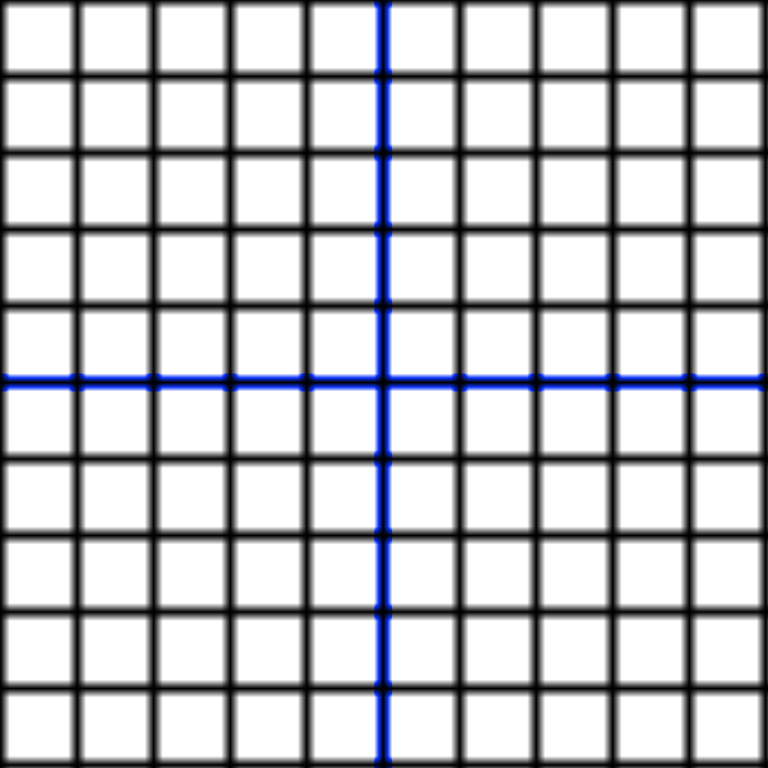
Write a WebGL 2 fragment shader that draws this pattern.

```glsl
#version 300 es
precision highp float;
// A ruled grid of soft black lines on white with two blue centre axes.
// Each line is a linear ramp of the distance to the nearest grid line;
// the ramps multiply, and near the axes the tone is mapped through blue.
uniform vec2 u_resolution;
out vec4 fragColor;

const float UNIT = 1.0 / 512.0;
const float SPACING = 51.0 * UNIT;
const float HALF_WIDTH = 6.0 * UNIT;
const vec2 CENTRE = vec2(255.5, 257.0) * UNIT;
const vec3 AXIS_BLUE = vec3(0.04, 0.2, 1.0);

// Distance to the nearest line of a regular grid through zero, per axis
vec2 gridDistance(vec2 p, float spacing) {
    return abs(fract(p / spacing + 0.5) - 0.5) * spacing;
}

// Zero on a line, rising linearly to one at its edge
vec2 lineTone(vec2 dist, float halfWidth) {
    return clamp(dist / halfWidth, 0.0, 1.0);
}

// Black to tint to white
vec3 tintRamp(float tone, vec3 tint) {
    vec3 dark = tint * min(2.0 * tone, 1.0);
    return mix(dark, vec3(1.0), max(2.0 * tone - 1.0, 0.0));
}

// Coverage of the band around either axis
float axisMask(vec2 p, float halfWidth, float blur) {
    float dist = min(abs(p.x), abs(p.y));
    return 1.0 - smoothstep(halfWidth - blur, halfWidth + blur, dist);
}

void main() {
    vec2 p = gl_FragCoord.xy / u_resolution - CENTRE;
    float pixel = 1.0 / min(u_resolution.x, u_resolution.y);

    // Grid lines
    vec2 tones = lineTone(gridDistance(p, SPACING), HALF_WIDTH);
    float tone = tones.x * tones.y;

    // Blue axes
    float axis = axisMask(p, HALF_WIDTH, 0.5 * pixel);
    vec3 colour = mix(vec3(tone), tintRamp(tone, AXIS_BLUE), axis);

    fragColor = vec4(colour, 1.0);
}
```
